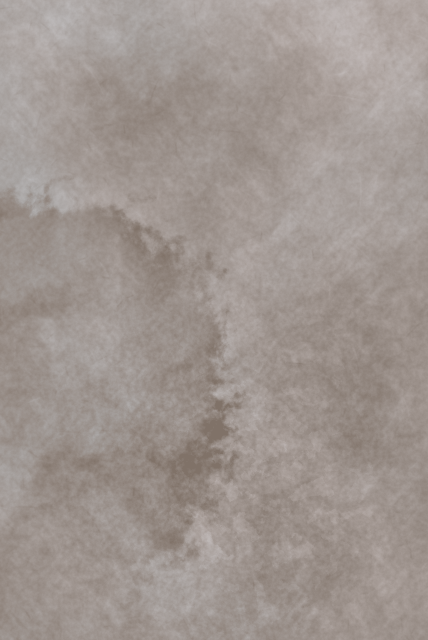
Give the GLSL for this texture, as a WebGL 1 fragment shader.

```glsl
precision highp float;
// Troweled plaster wall: soft warm-grey clouds, a dark ragged sweep mark,
// pale chips, brushed streaks and hairline scratches. One scalar tone is built
// from warped gradient noise, then mapped from brown-grey to pale grey.
uniform vec2 u_resolution;

const vec3 DARK = vec3(0.522, 0.470, 0.434);
const vec3 PALE = vec3(0.718, 0.694, 0.688);
const vec3 COOL_SHIFT = vec3(-0.016, 0.002, 0.010);
const float BASE_TONE = 0.475;
const float CLOUD_AMOUNT = 0.48;
const float MOTTLE_AMOUNT = 0.36;
const float FLECK_AMOUNT = 0.33;
const float STREAK_AMOUNT = 0.30;
const float GRAIN_AMOUNT = 0.36;
const float SWEEP_AMOUNT = 0.46;
const float BLOTCH_AMOUNT = 0.26;
const float CHIP_AMOUNT = 0.18;
const float SCRATCH_AMOUNT = 0.20;
const float SCRATCH_WIDTH = 0.0013;
const vec2 SWEEP_CENTER = vec2(0.10, 0.57);
const float SWEEP_RADIUS = 0.46;

vec2 hash2(vec2 p) {
  vec3 q = fract(p.xyx * vec3(0.1031, 0.1030, 0.0973));
  q += dot(q, q.yzx + 33.33);
  return fract((q.xx + q.yz) * q.zy);
}

vec2 gradientAt(vec2 cell) {
  float angle = 6.2832 * hash2(cell).x;
  return vec2(cos(angle), sin(angle));
}

float gradientNoise(vec2 p) {
  vec2 i = floor(p), f = fract(p);
  vec2 u = f * f * f * (f * (f * 6.0 - 15.0) + 10.0);
  vec2 e = vec2(1.0, 0.0);
  float a = dot(gradientAt(i), f);
  float b = dot(gradientAt(i + e.xy), f - e.xy);
  float c = dot(gradientAt(i + e.yx), f - e.yx);
  float d = dot(gradientAt(i + e.xx), f - e.xx);
  return mix(mix(a, b, u.x), mix(c, d, u.x), u.y);
}

float fbm(vec2 p) {
  float sum = 0.0, amp = 0.5;
  for (int i = 0; i < 5; i++) {
    sum += amp * gradientNoise(p);
    p = mat2(1.6, 1.2, -1.2, 1.6) * p + 17.3;
    amp *= 0.5;
  }
  return sum;
}

// Soft round patch, 1 at its center.
float patchAt(vec2 p, vec2 center, vec2 size) {
  vec2 q = (p - center) / size;
  return exp(-dot(q, q));
}

// Brushed noise drawn out along an angle.
float streaks(vec2 p, float angle) {
  vec2 dir = vec2(cos(angle), sin(angle));
  vec2 q = vec2(dot(p, dir), dot(p, vec2(-dir.y, dir.x)));
  return 0.6 * gradientNoise(q * vec2(9.0, 42.0) + 20.0)
       + 0.4 * gradientNoise(q * vec2(22.0, 95.0) + 70.0);
}

// One faint hairline of random direction in each cell of a rotated grid.
float scratches(vec2 p, float pixel) {
  float sum = 0.0;
  for (int i = 0; i < 4; i++) {
    float k = float(i), scale = 5.0 + 3.0 * k;
    float turn = 0.5 + 1.1 * k;
    vec2 g = mat2(cos(turn), sin(turn), -sin(turn), cos(turn)) * p * scale + 40.0;
    vec2 rnd = hash2(floor(g) + 7.0 * k);
    vec2 f = fract(g) - 0.5;
    float angle = 2.4 * rnd.x;
    vec2 dir = vec2(cos(angle), sin(angle));
    float along = dot(f, dir);
    float across = abs(dot(f, vec2(-dir.y, dir.x)) + 0.25 * along * along) / scale;
    float ends = 1.0 - smoothstep(0.08, 0.15 + 0.28 * rnd.y, abs(along));
    float line = 1.0 - smoothstep(0.0, SCRATCH_WIDTH + pixel, across);
    sum += line * ends * (rnd.y - 0.6);
  }
  return sum;
}

void main() {
  vec2 p = gl_FragCoord.xy / u_resolution.x;
  float height = u_resolution.y / u_resolution.x;
  float pixel = 1.0 / u_resolution.x;
  vec2 wall = vec2(p.x, p.y * 1.5 / height);
  vec2 warp = vec2(fbm(p * 2.5 + 3.0), fbm(p * 2.5 + 21.0));

  // Broad light and shade over the wall
  vec2 soft = wall + 0.35 * warp;
  float tone = BASE_TONE + 0.30 * smoothstep(1.22, 1.5, soft.y);
  tone += 0.22 * patchAt(soft, vec2(0.0, 1.2), vec2(0.20, 0.25));
  tone += 0.20 * patchAt(soft, vec2(0.1, 0.2), vec2(0.30, 0.14));
  tone += 0.20 * patchAt(soft, vec2(0.85, 1.3), vec2(0.3, 0.3));
  tone += 0.24 * patchAt(soft, vec2(0.28, 0.73), vec2(0.12, 0.13));
  tone += 0.16 * patchAt(soft, vec2(0.62, 0.95), vec2(0.16, 0.22));
  tone -= 0.14 * patchAt(soft, vec2(0.45, 1.23), vec2(0.22, 0.18));
  tone -= 0.14 * patchAt(soft, vec2(0.03, 0.06), vec2(0.14, 0.09));
  tone -= 0.09 * patchAt(soft, vec2(0.85, 0.65), vec2(0.12, 0.22));

  // Clouds, mottling, flecks, streaks and grain
  float mottle = fbm(p * 12.0 + warp);
  float flecks = fbm(p * 32.0 + 2.0 * warp + 63.0);
  float rough = 0.75 + 0.6 * patchAt(wall, vec2(0.5, 0.4), vec2(0.4, 0.5));
  float brushed = mix(streaks(p, -0.9), streaks(p + 5.0, 0.85),
                      smoothstep(-0.1, 0.1, warp.y + 0.3 * (p.x - 0.5)));
  tone += CLOUD_AMOUNT * fbm(p * vec2(4.2, 3.6) + 0.8 * warp + 50.0);
  tone += rough * (MOTTLE_AMOUNT * mottle + FLECK_AMOUNT * flecks);
  tone += STREAK_AMOUNT * brushed * clamp(0.6 + 2.5 * mottle, 0.1, 1.2);
  tone += GRAIN_AMOUNT * fbm(p * 85.0) * rough;

  // Ragged dark sweep, crisper outside and fading inward
  vec2 q = wall - SWEEP_CENTER;
  float edge = length(q) - SWEEP_RADIUS + 0.12 * warp.x + 0.12 * mottle + 0.12 * flecks;
  float inside = 1.0 - smoothstep(-0.045, 0.03, edge);
  float facing = smoothstep(-0.5, 0.5, dot(normalize(q + 0.0001), vec2(0.93, 0.37)));
  float wear = clamp(0.8 + 2.4 * fbm(p * 6.0 + 80.0), 0.2, 1.2);
  tone -= SWEEP_AMOUNT * inside * exp(8.0 * min(edge, 0.0)) * facing * wear;
  tone += 0.10 * facing * exp(-abs(edge - 0.04) * 30.0);
  float blotch = smoothstep(0.0, 0.26, fbm(p * vec2(4.5, 6.0) + 0.5 * warp + 9.0));
  tone -= BLOTCH_AMOUNT * blotch * inside;

  // Pale chips beside and below the sweep, then scratches
  float chipZone = patchAt(wall, vec2(0.60, 0.35), vec2(0.32, 0.45));
  float chips = smoothstep(0.05, 0.12, fbm(p * 22.0 + warp + 31.0));
  tone += CHIP_AMOUNT * chipZone * (chips - 0.3);
  tone += SCRATCH_AMOUNT * scratches(p, pixel);

  // Colour, cooler toward the left
  float cool = (0.5 - p.x) + 2.0 * warp.y;
  vec3 color = mix(DARK, PALE, clamp(tone, -0.1, 1.1));
  color += COOL_SHIFT * clamp(cool, -0.5, 0.9) * smoothstep(0.2, 0.8, tone);
  gl_FragColor = vec4(color, 1.0);
}
```
